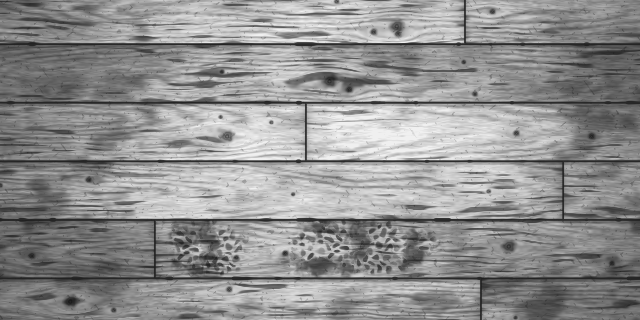
Give the GLSL for this texture, as a Shadertoy shader.

```glsl
// Weathered grey floorboards: six rows of planks with butt joints, knots and
// a smudged boot print. Grain is the contour lines of a stretched, noise-warped
// distance field that bends around each knot; a vignette darkens the rim.

float hash(vec2 p) {
    vec3 q = fract(vec3(p.xyx) * 0.1031);
    q += dot(q, q.yzx + 33.33);
    return fract((q.x + q.y) * q.z);
}

float noise(vec2 p) {
    vec2 i = floor(p), f = fract(p);
    f = f * f * (3.0 - 2.0 * f);
    return mix(mix(hash(i), hash(i + vec2(1, 0)), f.x),
               mix(hash(i + vec2(0, 1)), hash(i + vec2(1, 1)), f.x), f.y);
}

float fbm(vec2 p) {
    float sum = 0.0, amp = 0.53;
    for (int i = 0; i < 4; i++) {
        sum += amp * noise(p);
        p = p * 2.03 + 17.1;
        amp *= 0.5;
    }
    return sum;
}

// Radiating sole lugs inside a ragged ellipse, with a soft dirty smudge
float bootPrint(vec2 d, vec2 radius) {
    float area = length(d / radius) + 0.8 * (fbm(d * 20.0 + 40.0) - 0.5);
    float inside = 1.0 - smoothstep(0.75, 1.05, area);
    d += 0.018 * (vec2(noise(d * 50.0), noise(d * 50.0 + 9.0)) - 0.5);
    float ring = length(d) / 0.027, id = floor(ring);
    float count = floor(6.5 * id + 5.0);
    float turn = (atan(d.y, d.x) / 6.28318 + 0.5) * count + 0.5 * mod(id, 2.0);
    vec2 cell = abs(vec2(fract(ring), fract(turn)) - 0.5);
    float lug = 1.0 - smoothstep(0.22, 0.46, length(cell * vec2(0.85, 1.15)));
    lug *= 0.3 + 0.7 * hash(vec2(id, mod(floor(turn), count)));
    float smudge = smoothstep(0.46, 0.7, fbm(d * 17.0 + 5.0));
    return inside * max(lug, 0.85 * smudge);
}

void mainImage(out vec4 fragColor, in vec2 fragCoord) {
    float px = 1.0 / iResolution.y;
    vec2 p = fragCoord * px;
    p.y = 1.0 - p.y;

    // Rows, joints and a seed for each plank
    float plankH = 0.183;
    float s = (p.y + 0.045) / plankH;
    float row = floor(s);
    int i = clamp(int(row), 0, 5);
    float jointX[6] = float[6](1.453, 9.0, 0.956, 1.76, 0.484, 1.503);
    float knotX[6] = float[6](1.24, 1.03, 0.71, -9.0, 1.59, 0.22);
    float rowTone[6] = float[6](1.0, 0.88, 1.02, 1.02, 0.82, 0.95);
    float seed = row * 7.3 + 3.7 * step(jointX[i], p.x);
    vec2 local = vec2(p.x, fract(s) * plankH);

    // Knots: one large and several small per row, pushing the grain aside
    vec2 w = local;
    float knot = 0.0, halo = 0.0;
    for (int k = 0; k < 5; k++) {
        vec2 key = vec2(row * 5.0 + 2.0, float(k) * 3.0 + 1.0);
        float size = mix(0.006, 0.012, hash(key + 50.0));
        vec2 c = vec2(2.0 * hash(key), 0.12 + 0.76 * hash(key + 20.0));
        if (k == 0) {
            size = 0.021;
            c = vec2(knotX[i], 0.70 - 0.06 * row);
        }
        vec2 d = local - c * vec2(1.0, plankH);
        vec2 e = d / (size * vec2(4.5, 2.2));
        w.y -= 0.8 * d.y * exp(-dot(e, e));
        float r = length(d * vec2(0.85, 1.0)) / size + 0.3 * (noise(d * 90.0) - 0.5);
        knot = max(knot, (1.0 - smoothstep(0.4, 0.95, r)) * (0.72 + 0.1 * sin(r * 12.0)));
        halo = max(halo, exp(-pow((r - 0.85) * 3.5, 2.0)));
    }

    // Growth rings, fine fibres and long dark cracks
    vec2 heart = vec2(2.0 * hash(vec2(seed, 4.0)), plankH * (0.3 + 0.4 * hash(vec2(seed, 8.0))));
    float warp = fbm(w * vec2(2.4, 8.0) + seed * 5.0) - 0.5;
    float field = length((w - heart) * vec2(0.08, 1.0)) + 0.055 * warp;
    float rings = pow(0.5 + 0.5 * sin(field * 430.0), 1.6);
    rings *= mix(0.3, 1.0, smoothstep(0.25, 0.7, noise(w * vec2(4.0, 24.0) + seed)));
    vec2 flow = vec2(w.x, w.y + 0.04 * warp);
    float fibre = 0.5 * noise(flow * vec2(18.0, 210.0) + seed) + 0.5 * noise(flow * vec2(70.0, 300.0));
    float crack = smoothstep(0.64, 0.86, noise(flow * vec2(11.0, 125.0) + seed * 3.0));
    crack *= smoothstep(0.4, 0.62, fbm(w * vec2(2.2, 13.0) + seed * 2.0));

    // Base light with vignette, then wood detail
    float rim = smoothstep(0.15, 1.2, length((p - vec2(1.02, 0.43)) * vec2(0.95, 1.1)));
    float shade = 0.95 * rowTone[i] * (1.0 - 0.52 * rim);
    shade *= 0.95 + 0.1 * hash(vec2(seed, 31.0));
    shade *= 1.0 - 0.26 * rings;
    shade *= 1.0 + 0.42 * (fibre - 0.5);
    shade *= 1.0 + 0.55 * (fbm(p * vec2(4.0, 9.0) + seed) - 0.5);
    shade *= 1.0 - 0.5 * crack;
    shade *= (1.0 - 0.85 * knot) * (1.0 - 0.25 * halo);

    // Damp stains, faint speckles and the two parts of the boot print
    float stain = smoothstep(0.52, 0.76, fbm(p * vec2(7.0, 10.0) + 60.0 + seed));
    shade *= 1.0 - 0.42 * stain * (0.4 + 0.6 * rim);
    shade *= 1.0 - 0.25 * smoothstep(0.8, 1.0, noise(mat2(0.8, 0.6, -0.6, 0.8) * p * 120.0));
    if (i == 4) {
        float dirt = max(bootPrint(p - vec2(0.65, 0.78), vec2(0.125, 0.095)),
                         bootPrint(p - vec2(1.12, 0.775), vec2(0.27, 0.095)));
        shade *= 1.0 - 0.66 * dirt;
    }
    shade = mix(0.56, shade, 0.96);
    shade -= 0.4 * max(shade - 0.76, 0.0);

    // Seams: thin dark gap, worn grey bevel below it and a pale lip above
    float wobble = 0.003 * (noise(vec2(p.x * 22.0, row)) - 0.5);
    float below = local.y + wobble, above = plankH - local.y;
    float gapY = min(local.y, above), gapX = abs(p.x - jointX[i]);
    shade *= 1.0 - 0.2 * (1.0 - smoothstep(0.009, 0.014, below));
    shade += 0.1 * exp(-pow((above - 0.008) / 0.003, 2.0)) * noise(vec2(p.x * 35.0, row));
    float chip = 0.003 * smoothstep(0.8, 1.0, noise(vec2(p.x * 30.0, floor(s + 0.5) * 9.0)));
    float gap = 1.0 - smoothstep(0.001, 0.002 + px, gapY - chip);
    gap = max(gap, 1.0 - smoothstep(0.0008, 0.0015 + px, gapX));
    shade *= 1.0 - 0.2 * exp(-gapX * 90.0);
    shade = mix(shade, 0.12, 0.88 * gap);

    fragColor = vec4(vec3(clamp(shade, 0.05, 0.94)), 1.0);
}
```
